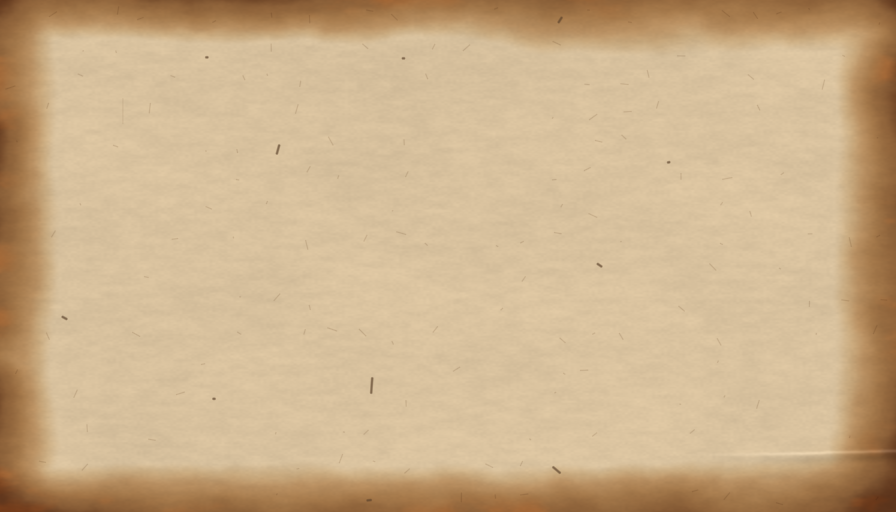
A Shadertoy shader for this texture:

```glsl
// Aged parchment with a scorched border: a rounded edge distance, warped by
// noise, drives a paper-to-char colour ramp. Stretched value noise adds fibres,
// and capsule distances draw flecks, stray hairs and a crease.

const int FLECK_COUNT = 11;
// Each fleck: centre x, centre y, angle, half length (in canvas heights).
const vec4 FLECKS[FLECK_COUNT] = vec4[](
    vec4(0.404, 0.888, 0.0, 0.001), vec4(0.126, 0.379, -0.5, 0.004),
    vec4(0.726, 0.247, 1.5, 0.014), vec4(0.418, 0.221, 0.0, 0.001),
    vec4(1.087, 0.082, -0.7, 0.008), vec4(1.094, 0.961, 1.0, 0.005),
    vec4(1.171, 0.482, -0.6, 0.004), vec4(1.306, 0.683, 0.2, 0.001),
    vec4(0.543, 0.708, 1.3, 0.008), vec4(0.788, 0.886, 0.0, 0.001),
    vec4(0.721, 0.023, 0.1, 0.003));

float hash(vec2 p) {
    vec3 q = fract(p.xyx * 0.1031);
    q += dot(q, q.yzx + 33.33);
    return fract((q.x + q.y) * q.z);
}

float valueNoise(vec2 p) {
    vec2 cell = floor(p), f = fract(p);
    f = f * f * (3.0 - 2.0 * f);
    float low = mix(hash(cell), hash(cell + vec2(1, 0)), f.x);
    float high = mix(hash(cell + vec2(0, 1)), hash(cell + vec2(1, 1)), f.x);
    return mix(low, high, f.y);
}

// Fractal noise centred on zero.
float fbm(vec2 p) {
    float sum = 0.0, gain = 0.5;
    for (int i = 0; i < 5; i++) {
        sum += gain * (valueNoise(p) - 0.5);
        p = mat2(1.6, 1.2, -1.2, 1.6) * p + 17.3;
        gain *= 0.5;
    }
    return sum;
}

// Soft elliptical spot, one at its centre.
float spot(vec2 p, vec2 centre, vec2 radius) {
    vec2 q = (p - centre) / radius;
    return exp(-dot(q, q));
}

// Antialiased capsule given by centre, angle and half length.
float stroke(vec2 p, vec2 centre, float angle, float halfLength, float width, float blur) {
    vec2 dir = vec2(cos(angle), sin(angle));
    vec2 q = p - centre;
    q -= dir * clamp(dot(q, dir), -halfLength, halfLength);
    return 1.0 - smoothstep(width - blur, width + blur, length(q));
}

// Scorch strength: zero inside, about one at an edge, more in the corners.
float scorch(vec2 p, float aspect) {
    vec2 warp = vec2(fbm(p * 7.0), fbm(p * 7.0 + 41.0)) * 0.04;
    vec2 q = p + warp;
    float side = max(1.0 - q.x / 0.115, 1.0 - (aspect - q.x) / 0.125);
    float topWidth = 0.085 + 0.025 * smoothstep(0.9, 1.1, p.x);
    float level = max(1.0 - (1.0 - q.y) / topWidth, 1.0 - q.y / 0.1);
    float burn = length(max(vec2(side, level), 0.0));
    float patches = 0.3 * spot(p, vec2(0.52, 1.0), vec2(0.17, 0.035))
        + 0.3 * spot(p, vec2(aspect, 0.79), vec2(0.08, 0.10))
        + 0.2 * spot(p, vec2(0.0, 0.65), vec2(0.06, 0.17))
        + 0.2 * spot(p, vec2(0.0, 0.22), vec2(0.07, 0.07))
        + 0.45 * spot(p, vec2(aspect - 0.05, 0.04), vec2(0.13, 0.08))
        + 0.25 * spot(p, vec2(0.03, 0.0), vec2(0.09, 0.07))
        - 0.25 * spot(p, vec2(0.0, 0.30), vec2(0.05, 0.03))
        - 0.25 * spot(p, vec2(aspect, 0.94), vec2(0.12, 0.05));
    return max(burn + patches + burn * fbm(p * vec2(9.0, 16.0)) * 0.5, 0.0);
}

vec3 parchmentRamp(float burn) {
    vec3 c = vec3(0.85, 0.76, 0.62);
    c = mix(c, vec3(0.79, 0.67, 0.50), smoothstep(0.02, 0.30, burn));
    c = mix(c, vec3(0.72, 0.56, 0.38), smoothstep(0.22, 0.50, burn));
    c = mix(c, vec3(0.64, 0.47, 0.29), smoothstep(0.42, 0.75, burn));
    c = mix(c, vec3(0.56, 0.39, 0.23), smoothstep(0.65, 1.0, burn));
    return mix(c, vec3(0.37, 0.21, 0.11), smoothstep(0.95, 1.5, burn));
}

// Tiny hairs scattered one per grid cell, most cells left empty.
float scatteredHairs(vec2 p, float blur) {
    vec2 cell = floor(p * 16.0);
    vec2 centre = (cell + 0.25 + 0.5 * vec2(hash(cell), hash(cell + 9.0))) / 16.0;
    float angle = 6.283 * hash(cell + 23.0);
    float halfLength = 0.009 * hash(cell + 31.0);
    return step(0.65, hash(cell + 57.0)) * stroke(p, centre, angle, halfLength, 0.0009, blur);
}

void mainImage(out vec4 fragColor, in vec2 fragCoord) {
    vec2 p = fragCoord / iResolution.y;
    float aspect = iResolution.x / iResolution.y;
    float blur = max(1.0 / iResolution.y, 0.0015);
    float burn = scorch(p, aspect);
    vec3 color = parchmentRamp(burn);

    // Broad stains, horizontal fibres and fine grain.
    float stains = fbm(p * vec2(4.0, 7.0) + 5.0);
    float fibres = fbm(p * vec2(28.0, 85.0));
    float grain = valueNoise(p * vec2(170.0, 260.0)) - 0.5;
    color *= 1.0 + 0.06 * stains + 0.07 * fibres + 0.025 * grain;
    float ember = smoothstep(0.05, 0.25, fbm(p * vec2(6.0, 14.0) + 70.0));
    color += vec3(0.09, 0.025, -0.01) * ember * smoothstep(0.6, 1.1, burn);

    // Lit crease with a shadow beneath, in the lower right.
    float creaseY = 0.115 + 0.04 * (p.x - 1.6) * (p.x - 1.0) + 0.004 * fbm(p.xx * 12.0);
    float creaseFade = smoothstep(1.3, 1.7, p.x);
    float offset = p.y - creaseY;
    color += 0.11 * creaseFade * exp(-pow(offset / 0.0035, 2.0));
    color *= 1.0 - 0.10 * creaseFade * exp(-pow((offset + 0.011) / 0.009, 2.0));

    // Dark flecks, faint hairs and one long pale scratch.
    float marks = 0.0;
    for (int i = 0; i < FLECK_COUNT; i++)
        marks = max(marks, stroke(p, FLECKS[i].xy, FLECKS[i].z, FLECKS[i].w, 0.0022, blur));
    color = mix(color, vec3(0.36, 0.26, 0.17), 0.7 * marks);
    float hairs = scatteredHairs(p, blur) + 0.6 * stroke(p, vec2(0.24, 0.783), 1.57, 0.024, 0.001, blur);
    color = mix(color, color * vec3(0.72, 0.66, 0.60), 0.4 * min(hairs, 1.0));
    fragColor = vec4(clamp(color, 0.0, 1.0), 1.0);
}
```
